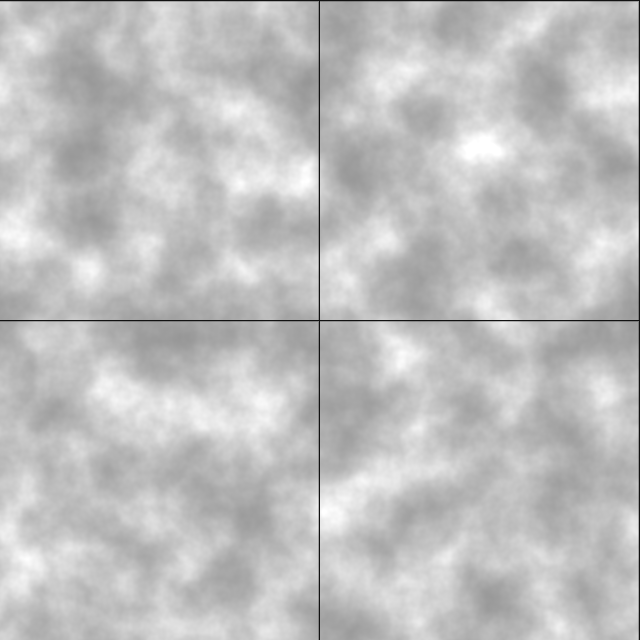
Give the GLSL for this texture, as a three.js fragment shader.

```glsl
#define TILES 2.0
#define LINE_WIDTH (1.0 / 512.0)
#define LINE_COLOR vec3(0.07)
#define CLOUD_TONE 0.75
#define CLOUD_CONTRAST 0.28
#define CLOUD_SKEW 0.1
#define CLOUD_CELLS 8.0
#define OCTAVES 5
#define GAIN 0.5

varying vec2 vUv;

// Pseudo-random unit gradient for a lattice point
vec2 latticeGradient(vec2 cell, float period, float seed) {
  vec2 wrapped = mod(cell, period) + seed * 17.0;
  vec3 h = fract(wrapped.xyx * vec3(0.1031, 0.1030, 0.0973));
  h += dot(h, h.yzx + 33.33);
  float angle = 6.28319 * fract((h.x + h.y) * h.z);
  return vec2(cos(angle), sin(angle));
}

// Gradient noise that wraps after the given number of cells
float gradientNoise(vec2 p, float period, float seed) {
  vec2 cell = floor(p);
  vec2 f = p - cell;
  vec2 fade = f * f * f * (f * (f * 6.0 - 15.0) + 10.0);
  vec2 right = vec2(1.0, 0.0);
  vec2 up = vec2(0.0, 1.0);
  float a = dot(latticeGradient(cell, period, seed), f);
  float b = dot(latticeGradient(cell + right, period, seed), f - right);
  float c = dot(latticeGradient(cell + up, period, seed), f - up);
  float d = dot(latticeGradient(cell + 1.0, period, seed), f - 1.0);
  return mix(mix(a, b, fade.x), mix(c, d, fade.x), fade.y);
}

// Octaves are shifted so that their lattices do not line up
float clouds(vec2 uv) {
  float sum = 0.0;
  float amplitude = 1.0;
  float cells = CLOUD_CELLS;
  for (int i = 0; i < OCTAVES; i++) {
    float seed = float(i) + 1.0;
    sum += amplitude * gradientNoise(uv * cells + seed * vec2(0.37, 0.61), cells, seed);
    amplitude *= GAIN;
    cells *= 2.0;
  }
  return sum;
}

// Coverage of the lines just inside the right and top edge of each tile
float gridLines(vec2 uv) {
  vec2 fromCenter = fract((uv + 0.5 * LINE_WIDTH) * TILES + 0.5) - 0.5;
  vec2 dist = abs(fromCenter) / TILES;
  vec2 pixel = max(fwidth(uv), vec2(1e-5));
  vec2 coverage = clamp(0.5 + (0.5 * LINE_WIDTH - dist) / pixel, 0.0, 1.0);
  return max(coverage.x, coverage.y);
}

void main() {
  // Cloudy grey ground
  float n = clouds(vUv);
  float tone = CLOUD_TONE + CLOUD_CONTRAST * n + CLOUD_SKEW * n * n;
  vec3 color = vec3(clamp(tone, 0.0, 1.0));

  // Tile grid
  color = mix(color, LINE_COLOR, gridLines(vUv));
  gl_FragColor = vec4(color, 1.0);
}
```
